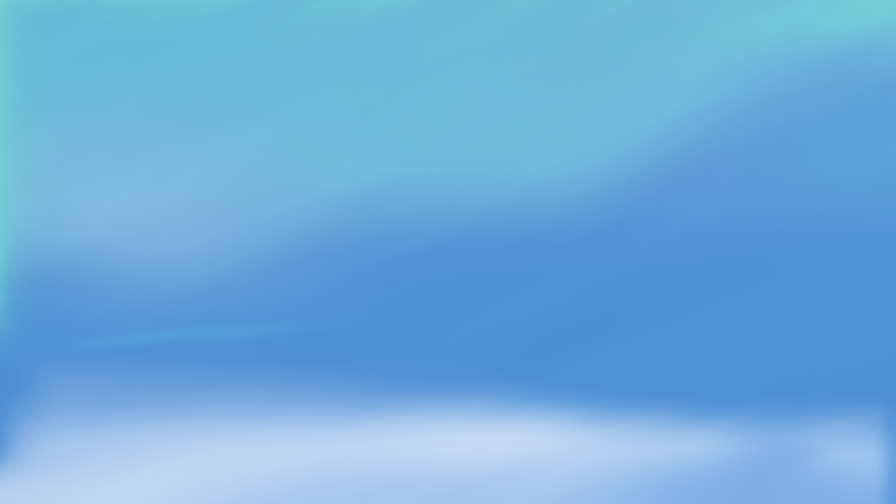
This texture is drawn by a WebGL 2 fragment shader. Its source:

```glsl
#version 300 es
precision highp float;
// Soft painted sky: teal above, deep blue band, pale cloud bank along the bottom.

uniform vec2 u_resolution;
out vec4 fragColor;

const vec3 TEAL       = vec3(0.445, 0.740, 0.865);
const vec3 TEAL_LEFT  = vec3(0.400, 0.725, 0.850);
const vec3 BLUE       = vec3(0.365, 0.605, 0.845);
const vec3 DEEP_BLUE  = vec3(0.300, 0.565, 0.830);
const vec3 MINT       = vec3(0.450, 0.830, 0.820);
const vec3 HAZE       = vec3(0.520, 0.720, 0.885);
const vec3 CLOUD      = vec3(0.620, 0.755, 0.925);
const vec3 CLOUD_LIT  = vec3(0.755, 0.850, 0.950);
const vec3 CLOUD_BLUE = vec3(0.500, 0.690, 0.905);
const float STROKE_ANGLE = 0.42;
const float STROKE_DEPTH = 0.018;
const float WARP = 0.035;

float hash(vec2 p) {
  return fract(sin(dot(p, vec2(127.1, 311.7))) * 43758.5453);
}

float noise(vec2 p) {
  vec2 i = floor(p), f = fract(p);
  f = f * f * (3.0 - 2.0 * f);
  return mix(mix(hash(i), hash(i + vec2(1, 0)), f.x),
             mix(hash(i + vec2(0, 1)), hash(i + vec2(1, 1)), f.x), f.y);
}

float fbm(vec2 p) {
  float sum = 0.0, amp = 0.5;
  for (int i = 0; i < 4; i++) {
    sum += amp * noise(p);
    p = p * 2.03 + 17.3;
    amp *= 0.5;
  }
  return sum / 0.9375;
}

vec2 rotate(vec2 p, float a) {
  float c = cos(a), s = sin(a);
  return vec2(c * p.x + s * p.y, c * p.y - s * p.x);
}

// Gaussian glow in a tilted ellipse
float glow(vec2 p, vec2 centre, vec2 radius, float angle) {
  vec2 d = rotate(p - centre, angle) / radius;
  return exp(-dot(d, d));
}

void main() {
  vec2 uv = gl_FragCoord.xy / u_resolution;
  vec2 aspect = vec2(u_resolution.x / u_resolution.y, 1.0);

  // Brush strokes rising to the right
  vec2 along = rotate(uv * aspect, STROKE_ANGLE);
  float strokes = fbm(along * vec2(2.5, 13.0)) - 0.5;
  float broad = fbm(along * vec2(1.5, 5.0) + 8.0) - 0.5;
  vec2 p = uv + WARP * vec2(broad, 0.6 * strokes);

  // Sky: teal falls to blue across a slanted edge
  float edge = 0.51 + 0.15 * p.x + 0.20 * smoothstep(0.60, 0.92, p.x);
  vec3 blue = mix(BLUE, DEEP_BLUE, smoothstep(0.62, 0.36, p.y - 0.10 * p.x));
  vec3 teal = mix(TEAL, TEAL_LEFT, glow(p, vec2(0.08, 0.93), vec2(0.32, 0.24), 0.3));
  vec3 col = mix(blue, teal, smoothstep(-0.10, 0.13, p.y - edge + 0.08 * broad));
  col = mix(col, vec3(0.35, 0.66, 0.85), 0.6 * glow(p, vec2(0.98, 0.72), vec2(0.14, 0.12), 0.5));

  // Pale oval haze with a slightly darker heart
  float haze = 0.85 * glow(p, vec2(0.165, 0.58), vec2(0.15, 0.17), 0.45);
  haze -= 0.22 * glow(p, vec2(0.17, 0.65), vec2(0.07, 0.055), 0.4);
  col = mix(col, HAZE, clamp(haze, 0.0, 1.0));

  // Mint rims at the left and top, with a thin teal streak over the cloud
  float rim = exp(-uv.x / 0.018) * smoothstep(0.22, 0.50, uv.y + 0.3 * broad);
  rim += 0.55 * exp(-(1.0 - uv.y) / 0.035) * smoothstep(-0.15, 0.25, strokes + 0.1);
  rim += 0.55 * glow(p, vec2(0.97, 0.98), vec2(0.18, 0.045), 0.25);
  col = mix(col, MINT, clamp(0.75 * rim, 0.0, 1.0));
  float streak = glow(p, vec2(0.20, 0.335), vec2(0.13, 0.014), 0.14);
  col = mix(col, vec3(0.34, 0.66, 0.86), 0.55 * streak);

  // Cloud bank: faint veil on the left, then the dense body
  float veil = smoothstep(0.32, 0.22, p.y + 0.05 * p.x) * smoothstep(0.60, 0.25, p.x);
  veil *= smoothstep(0.0, 0.07, p.x);
  col = mix(col, vec3(0.46, 0.655, 0.875), 0.8 * veil);

  float top = 0.175 + 0.035 * glow(p, vec2(0.53, 0.2), vec2(0.17, 1.0), 0.0);
  float body = smoothstep(top + 0.055, top - 0.075, p.y + 0.06 * broad);
  body *= 1.0 - 0.9 * exp(-uv.x / 0.03) * smoothstep(0.02, 0.12, uv.y);
  body *= 1.0 - 0.65 * smoothstep(0.975, 1.0, uv.x);
  float right = smoothstep(0.70, 0.88, p.x + 0.5 * (0.12 - p.y));
  col = mix(col, mix(CLOUD, CLOUD_BLUE, right), body);

  // Lit masses and blue hollows inside the cloud
  float lit = 0.85 * glow(p, vec2(0.57, 0.13), vec2(0.16, 0.075), 0.1);
  lit += 0.75 * glow(p, vec2(0.27, 0.11), vec2(0.18, 0.075), 0.1);
  lit += 0.90 * glow(p, vec2(0.06, 0.0), vec2(0.22, 0.09), 0.1);
  lit += 0.35 * glow(p, vec2(0.78, 0.13), vec2(0.06, 0.06), 0.2);
  lit += 0.40 * glow(p, vec2(0.95, 0.11), vec2(0.055, 0.08), 0.5);
  col = mix(col, CLOUD_LIT, body * clamp(lit + 0.5 * broad, 0.0, 1.0));
  float hollow = glow(p, vec2(0.78, 0.02), vec2(0.12, 0.05), 0.25);
  col = mix(col, CLOUD_BLUE, 0.65 * body * hollow);

  col += STROKE_DEPTH * (strokes + broad);
  fragColor = vec4(clamp(col, 0.0, 1.0), 1.0);
}
```
